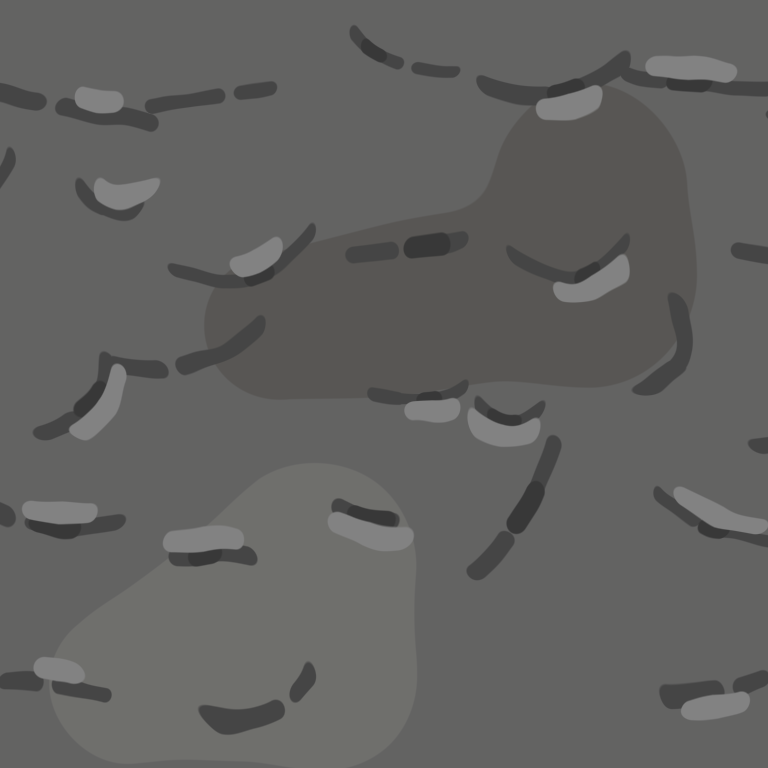
Reproduce this texture procedurally as a WebGL 1 fragment shader.

```glsl
precision highp float;
uniform vec2 u_resolution;

float hash(vec2 p) {
  return fract(sin(dot(p, vec2(127.1, 311.7))) * 43758.5453);
}

float noise(vec2 p) {
  vec2 i = floor(p), f = fract(p);
  f = f * f * (3.0 - 2.0 * f);
  return mix(mix(hash(i), hash(i + vec2(1, 0)), f.x),
             mix(hash(i + vec2(0, 1)), hash(i + vec2(1, 1)), f.x), f.y);
}

float smoothMin(float a, float b, float k) {
  float h = max(k - abs(a - b), 0.0) / k;
  return min(a, b) - h * h * k * 0.25;
}

// Capsule from a to b whose radius changes along its length
float taper(vec2 p, vec2 a, vec2 b, float ra, float rb) {
  float t = clamp(dot(p - a, b - a) / dot(b - a, b - a), 0.0, 1.0);
  return length(p - mix(a, b, t)) - mix(ra, rb, t);
}

// Rounded dash lying along the local x axis
float dash(vec2 q, float mid, float halfLen, float radius) {
  return length(vec2(max(abs(q.x - mid) - halfLen, 0.0), q.y)) - radius;
}

float cover(float d) {
  float px = 1.0 / min(u_resolution.x, u_resolution.y);
  return 1.0 - smoothstep(-px, px, d);
}

void main() {
  vec2 p = gl_FragCoord.xy / u_resolution;

  // Two broad, faint patches
  vec2 s = p + 0.016 * (vec2(noise(p * 6.0), noise(p * 6.0 + 31.0)) - 0.5);
  float darkPatch = smoothMin(
    taper(s, vec2(0.365, 0.578), vec2(0.75, 0.635), 0.095, 0.13),
    taper(s, vec2(0.765, 0.765), vec2(0.765, 0.64), 0.13, 0.13), 0.06);
  float palePatch = smoothMin(
    taper(s, vec2(0.15, 0.11), vec2(0.41, 0.28), 0.085, 0.12),
    taper(s, vec2(0.17, 0.10), vec2(0.42, 0.12), 0.085, 0.11), 0.05);
  palePatch = smoothMin(palePatch,
    taper(s, vec2(0.42, 0.26), vec2(0.42, 0.12), 0.115, 0.11), 0.04);

  // Bent cracks on a jittered grid, with deep spots and lit lips
  vec2 w = p + 0.011 * (vec2(noise(p * 24.0), noise(p * 24.0 + 57.0)) - 0.5);
  vec2 home = floor(p * 5.0);
  float crack = 1.0, deep = 1.0, lip = 1.0;
  for (int y = -1; y <= 1; y++) {
    for (int x = -1; x <= 1; x++) {
      vec2 cell = home + vec2(x, y);
      if (hash(cell + 3.7) > 0.87) continue;
      vec2 jitter = vec2(hash(cell + 11.3), hash(cell + 23.9)) - 0.5;
      vec2 q = w - (cell + 0.5 + 0.55 * jitter) / 5.0;

      // Turn, then straighten the bend
      float lean = hash(cell + 37.1) * 2.0 - 1.0;
      float angle = 0.5 * lean + 0.8 * lean * lean * lean;
      q = mat2(cos(angle), -sin(angle), sin(angle), cos(angle)) * q;
      float halfLen = mix(0.035, 0.11, hash(cell + 41.7));
      float bend = mix(-0.1, 0.5, hash(cell + 53.3)) / halfLen;
      float slope = 2.0 * bend * q.x;
      q.y = (q.y - bend * q.x * q.x + 0.3 * bend * halfLen * halfLen)
          / sqrt(1.0 + slope * slope);

      // Longer cracks break into two dashes
      float radius = mix(0.0085, 0.0135, hash(cell + 61.9));
      float split = (hash(cell + 71.3) - 0.5) * halfLen;
      float gap = halfLen > 0.06 ? radius + 0.005 : 0.0;
      float leftEnd = split - gap, rightEnd = split + gap;
      crack = min(crack, min(
        dash(q, 0.5 * (leftEnd - halfLen), 0.5 * (leftEnd + halfLen), radius),
        dash(q, 0.5 * (rightEnd + halfLen), 0.5 * (halfLen - rightEnd), radius * 0.9)));

      float lipMid = (hash(cell + 83.1) - 0.5) * 1.3 * halfLen;
      if (hash(cell + 97.7) < 0.6)
        deep = min(deep, dash(q, lipMid * 0.8, mix(0.006, 0.022, hash(cell + 101.9)), radius + 0.001));

      if (hash(cell + 113.3) < 0.7) {
        float side = hash(cell + 127.7) < 0.55 ? 1.0 : -1.0;
        float lipHalf = mix(0.018, 0.055, hash(cell + 131.1));
        float lipRadius = 0.015 - 0.05 * abs(q.x - lipMid);
        lip = min(lip, dash(q - vec2(0.0, side * 0.018), lipMid, lipHalf, max(lipRadius, 0.0115)));
      }
    }
  }

  vec3 color = vec3(0.388, 0.387, 0.386);
  color = mix(color, vec3(0.345, 0.338, 0.328), cover(darkPatch));
  color = mix(color, vec3(0.436, 0.435, 0.424), cover(palePatch));
  color = mix(color, vec3(0.27), cover(crack));
  color = mix(color, vec3(0.22), cover(deep));
  color = mix(color, vec3(0.51), cover(lip));
  gl_FragColor = vec4(color, 1.0);
}
```
